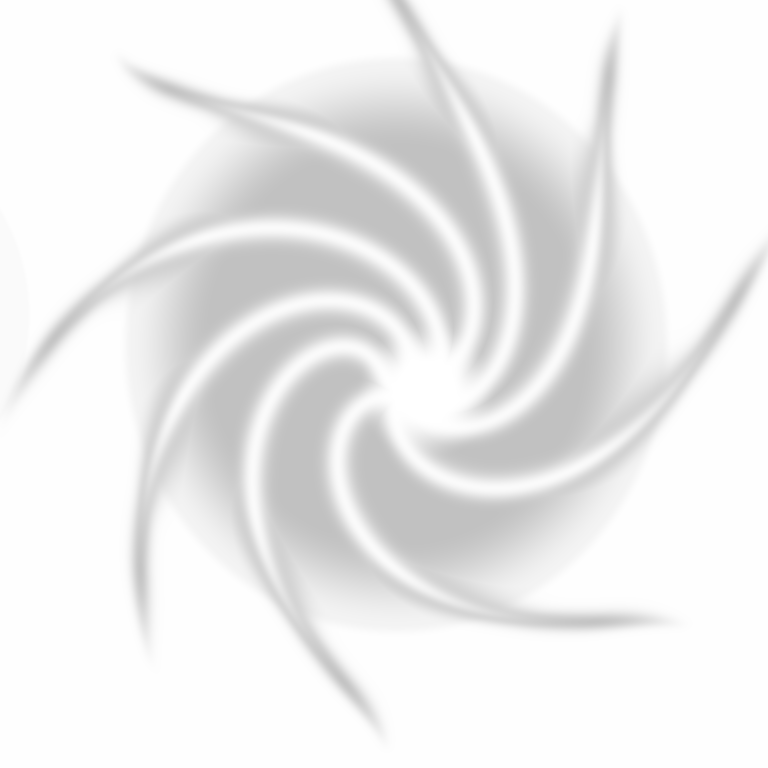
A WebGL 2 fragment shader for this background:

```glsl
#version 300 es
precision highp float;
// Draws a soft grey whirl: pale curved arms sweeping out of a white hub over a shaded disc.

#define HUB vec2(0.555, 0.491)
#define DISC_CENTER vec2(0.516, 0.551)
#define DISC_RADII vec2(0.357, 0.378)
#define PAPER 0.995
#define RIM 0.955
#define SHADE 0.755
#define CORE_WIDTH 0.0165
#define TIP_START 0.44
#define TIP_END 0.535
#define ARMS 8

uniform vec2 u_resolution;
out vec4 fragColor;

const float PI = 3.14159265;

// Heading of each arm, in degrees, at four evenly spaced steps of its sweep
const vec4 HEADINGS[ARMS] = vec4[ARMS](
    vec4(46, 70, 106, 131),
    vec4(-4, 45, 77, 95),
    vec4(-52, 9.5, 46, 62),
    vec4(-130, -51, 0, 26),
    vec4(-172, -134, -68, -43),
    vec4(158, 166, 233, 262),
    vec4(113, 134, 182, 228),
    vec4(71, 104, 139, 179));

// Cubic through the four headings, as a function of distance from the hub
float armAngle(vec4 h, float radius) {
    float u = clamp(sqrt(radius / 0.02604) - 1.5, -0.4, 3.2);
    vec3 d1 = h.yzw - h.xyz;
    vec2 d2 = d1.yz - d1.xy;
    float d3 = d2.y - d2.x;
    return radians(h.x + u * (d1.x + (u - 1.0) / 2.0 * (d2.x + (u - 2.0) / 3.0 * d3)));
}

// Approximate distance to an arm: angular gap corrected for its slant
float armDistance(vec4 h, float radius, float angle) {
    float target = armAngle(h, radius);
    float stepSize = 0.004;
    float slant = radius * (armAngle(h, radius + stepSize) - target) / stepSize;
    float gap = mod(angle - target + PI, 2.0 * PI) - PI;
    return abs(gap) * radius / sqrt(1.0 + slant * slant);
}

float bell(float x, float width) {
    return exp(-x * x / (width * width));
}

void main() {
    vec2 p = gl_FragCoord.xy / u_resolution;
    vec2 fromHub = p - HUB;
    float radius = max(length(fromHub), 0.001);
    float angle = atan(fromHub.y, fromHub.x);
    float reach = length(p - DISC_CENTER);
    float disc = length((p - DISC_CENTER) / DISC_RADII);

    // Nearest arm
    float d = 1.0;
    for (int i = 0; i < ARMS; i++) {
        d = min(d, armDistance(HEADINGS[i], radius, angle));
    }

    // Paper, faint disc at the left edge, and the main disc
    float sideDisc = length(p - vec2(-0.229, 0.59));
    float tone = PAPER - 0.015 * (1.0 - smoothstep(0.264, 0.27, sideDisc));
    tone = mix(RIM, tone, smoothstep(0.965, 1.01, disc));

    // Shade inside the disc and along the tapering arms
    float inner = 1.0 - smoothstep(0.67, 0.98, disc);
    float haloWidth = mix(0.058, 0.0125, smoothstep(0.23, 0.40, reach));
    haloWidth *= 1.0 - 0.4 * smoothstep(TIP_START, TIP_END, reach);
    float halo = bell(d, haloWidth) * (1.0 - smoothstep(TIP_START, TIP_END, reach));
    tone = mix(tone, SHADE, max(inner, 0.95 * halo));

    // Pale cores that thin out towards the tips
    float coreWidth = CORE_WIDTH * mix(1.0, 0.4, smoothstep(0.22, 0.42, reach));
    float core = bell(d, coreWidth) * (1.0 - smoothstep(0.28, 0.45, reach));
    tone = mix(tone, 0.98, core);

    // White hub
    tone = mix(1.0, tone, smoothstep(0.035, 0.092, radius));

    fragColor = vec4(vec3(tone), 1.0);
}
```
